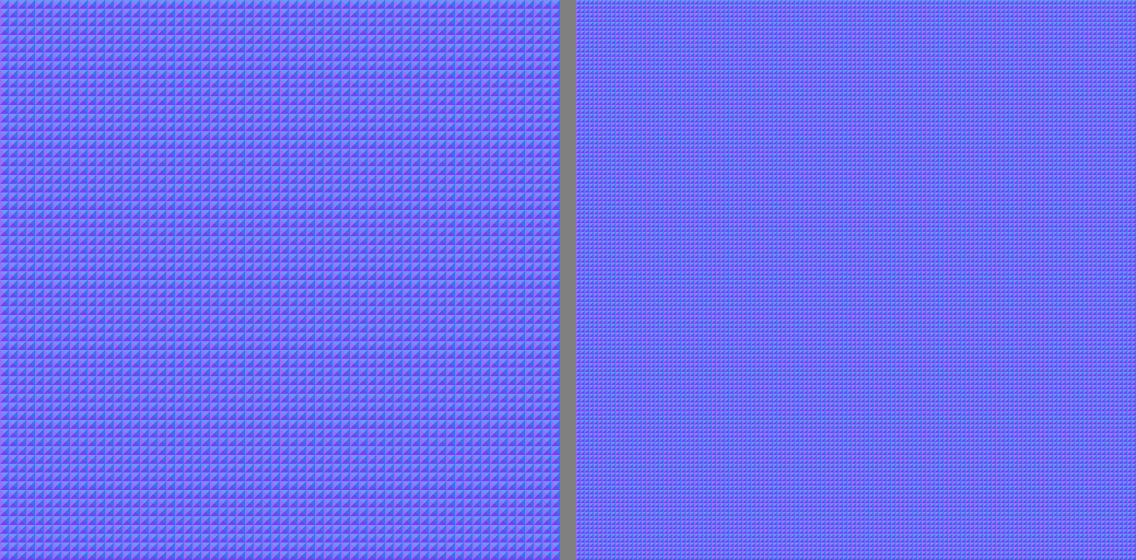
Left: one tile. Right: repeated 2 by 2.
Give the GLSL for this texture map, as a WebGL 2 fragment shader.

```glsl
#version 300 es
precision highp float;
// Normal map of a square grid of four-sided pyramid studs, packed edge to edge.
// Each cell is split along its diagonals into four flat faces; the face weights
// are smoothed over one pixel, and a whole number of cells makes the map tile.

#define REPEATS 64.0
#define EDGE_PIXELS 1.0
#define TOP_FACE vec3(0.44, 0.58, 0.99)
#define BOTTOM_FACE vec3(0.42, 0.27, 0.94)
#define LEFT_FACE vec3(0.58, 0.44, 0.99)
#define RIGHT_FACE vec3(0.27, 0.42, 0.94)

uniform vec2 u_resolution;
out vec4 fragColor;

// Smoothed 0 to 1 step across a signed distance of zero.
vec2 coverage(vec2 signedDistance, vec2 edgeWidth) {
    return clamp(signedDistance / edgeWidth + 0.5, 0.0, 1.0);
}

// Weight of the positive half of a cell, smooth at its centre and its border.
vec2 positiveHalf(vec2 cell, vec2 edgeWidth) {
    vec2 toChange = min(abs(cell), 0.5 - abs(cell));
    return coverage(sign(cell) * toChange, edgeWidth);
}

void main() {
    // Cell coordinates from -0.5 to 0.5, with the apex at zero.
    vec2 cell = fract(gl_FragCoord.xy / u_resolution * REPEATS) - 0.5;
    vec2 edgeWidth = EDGE_PIXELS * REPEATS / u_resolution;

    // Choose a face within each opposing pair.
    vec2 halves = positiveHalf(cell, edgeWidth);
    vec3 sideFaces = mix(LEFT_FACE, RIGHT_FACE, halves.x);
    vec3 uprightFaces = mix(BOTTOM_FACE, TOP_FACE, halves.y);

    // The diagonal ridges separate the two pairs.
    float ridgeDistance = abs(cell.x) - abs(cell.y);
    float sideWeight = coverage(vec2(ridgeDistance), edgeWidth).x;
    fragColor = vec4(mix(uprightFaces, sideFaces, sideWeight), 1.0);
}
```
